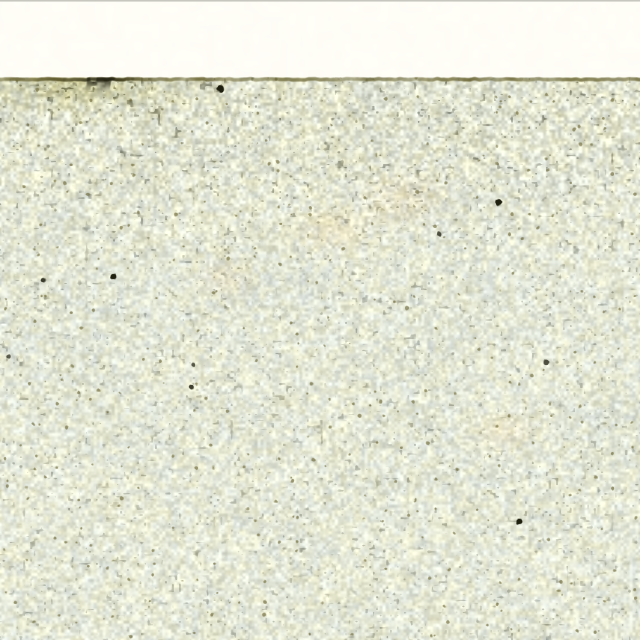
A three.js fragment shader for this texture:

```glsl
// Pale green speckled paper below a cream band with a worn olive edge.
varying vec2 vUv;

const vec3 CREAM = vec3(0.998, 0.992, 0.965);
const vec3 PAPER = vec3(0.895, 0.908, 0.840);
const vec3 OLIVE = vec3(0.43, 0.41, 0.22);
const vec3 INK = vec3(0.12, 0.12, 0.06);
const float EDGE_Y = 0.879;

float hash(vec2 p) {
  vec3 q = fract(vec3(p.xyx) * 0.1031);
  q += dot(q, q.yzx + 33.33);
  return fract((q.x + q.y) * q.z);
}

float noise(vec2 p) {
  vec2 cell = floor(p);
  vec2 f = fract(p);
  f = f * f * (3.0 - 2.0 * f);
  float low = mix(hash(cell), hash(cell + vec2(1.0, 0.0)), f.x);
  float high = mix(hash(cell + vec2(0.0, 1.0)), hash(cell + vec2(1.0)), f.x);
  return mix(low, high, f.y);
}

float cloud(vec2 p) {
  float sum = 0.0;
  float weight = 0.5;
  for (int i = 0; i < 4; i++) {
    sum += weight * noise(p);
    p = p * 2.03 + 17.3;
    weight *= 0.5;
  }
  return sum / 0.9375;
}

float blot(vec2 p, vec2 center, vec2 size) {
  vec2 d = (p - center) / size;
  return exp(-dot(d, d));
}

float speck(vec2 p, vec2 center, float radius) {
  float wobble = (noise(p * 260.0) - 0.5) * 0.0025;
  return 1.0 - smoothstep(radius - 0.0015, radius + 0.0015, length(p - center) + wobble);
}

// One small fleck at a random spot in some cells of a grid.
float scatteredFlecks(vec2 p, float count, float share) {
  vec2 cell = floor(p * count);
  vec2 spot = 0.2 + 0.6 * vec2(hash(cell + 31.0), hash(cell + 73.0));
  float present = step(1.0 - share, hash(cell + 11.0));
  float radius = mix(0.0012, 0.0026, hash(cell + 57.0));
  return present * speck(p, (cell + spot) / count, radius);
}

// The most visible dark dots.
float landmarkSpecks(vec2 p) {
  float s = speck(p, vec2(0.345, 0.861), 0.0058);
  s = max(s, speck(p, vec2(0.779, 0.684), 0.0050));
  s = max(s, speck(p, vec2(0.177, 0.568), 0.0046));
  s = max(s, 0.85 * speck(p, vec2(0.068, 0.562), 0.0038));
  s = max(s, 0.85 * speck(p, vec2(0.299, 0.395), 0.0042));
  s = max(s, 0.70 * speck(p, vec2(0.302, 0.430), 0.0026));
  s = max(s, speck(p, vec2(0.811, 0.185), 0.0046));
  s = max(s, 0.75 * speck(p, vec2(0.686, 0.634), 0.0036));
  s = max(s, 0.75 * speck(p, vec2(0.854, 0.434), 0.0042));
  return max(s, 0.70 * speck(p, vec2(0.013, 0.443), 0.0032));
}

vec3 grainyPaper(vec2 p) {
  float upper = smoothstep(0.55, EDGE_Y, p.y);
  float patches = cloud(p * 9.0);

  // Fine grain with sparse, deeper pits.
  float grain = 0.6 * noise(p * 215.0) + 0.4 * noise(p.yx * 140.0 + 41.0) - 0.5;
  float pits = smoothstep(0.70, 0.98, noise(p * vec2(185.0, 210.0) + 90.0));
  pits *= smoothstep(0.25, 0.70, noise(p * 65.0 + 7.0));
  float contrast = mix(0.24, 0.34, upper);
  vec3 color = PAPER + grain * contrast - pits * mix(0.20, 0.30, upper);

  // Soft colour drift between yellow and blue.
  float tint = noise(p * 95.0 + 13.0) - 0.5;
  color += tint * vec3(0.025, 0.005, -0.070);
  color += (patches - 0.5) * vec3(0.05, 0.04, 0.02);
  color -= upper * vec3(0.022, 0.025, 0.035);

  // Warm stains and the olive upper left corner.
  float warm = blot(p, vec2(0.63, 0.69), vec2(0.06, 0.04));
  warm += blot(p, vec2(0.52, 0.64), vec2(0.05, 0.03));
  warm += blot(p, vec2(0.35, 0.565), vec2(0.04, 0.025));
  warm += blot(p, vec2(0.79, 0.325), vec2(0.04, 0.025));
  color += warm * vec3(0.020, -0.010, -0.045);
  float corner = blot(p, vec2(0.12, 0.87), vec2(0.14, 0.035));
  color -= corner * (0.4 + patches) * vec3(0.07, 0.08, 0.16);

  float flecks = scatteredFlecks(p, 38.0, 0.10) + scatteredFlecks(p + 5.0, 61.0, 0.08);
  color = mix(color, OLIVE, 0.65 * min(flecks, 1.0));
  return mix(color, INK, landmarkSpecks(p));
}

void main() {
  vec2 p = vUv;
  vec3 band = CREAM + (noise(p * 70.0) - 0.5) * 0.008;
  float inPaper = 1.0 - smoothstep(-0.0015, 0.0015, p.y - EDGE_Y);
  vec3 color = mix(band, grainyPaper(p), inPaper);

  // Uneven dark seam, heaviest near the left.
  float seamY = EDGE_Y - 0.002 - 0.002 * noise(vec2(p.x * 120.0, 3.0));
  float seam = 1.0 - smoothstep(0.001, 0.0045, abs(p.y - seamY));
  float heavy = blot(p, vec2(0.155, 0.874), vec2(0.05, 0.012));
  float wear = 0.45 + 0.5 * noise(vec2(p.x * 45.0, 8.0));
  color = mix(color, mix(OLIVE, INK, 0.7 * heavy), seam * min(wear + heavy * 0.4, 1.0));
  float crumbs = heavy * inPaper * smoothstep(0.45, 0.8, noise(p * 130.0 + 22.0));
  color = mix(color, INK, 0.75 * crumbs);

  // Thin grey rim along the top.
  color = mix(color, vec3(0.78, 0.78, 0.75), smoothstep(0.996, 0.999, p.y));
  gl_FragColor = vec4(clamp(color, 0.0, 1.0), 1.0);
}
```
